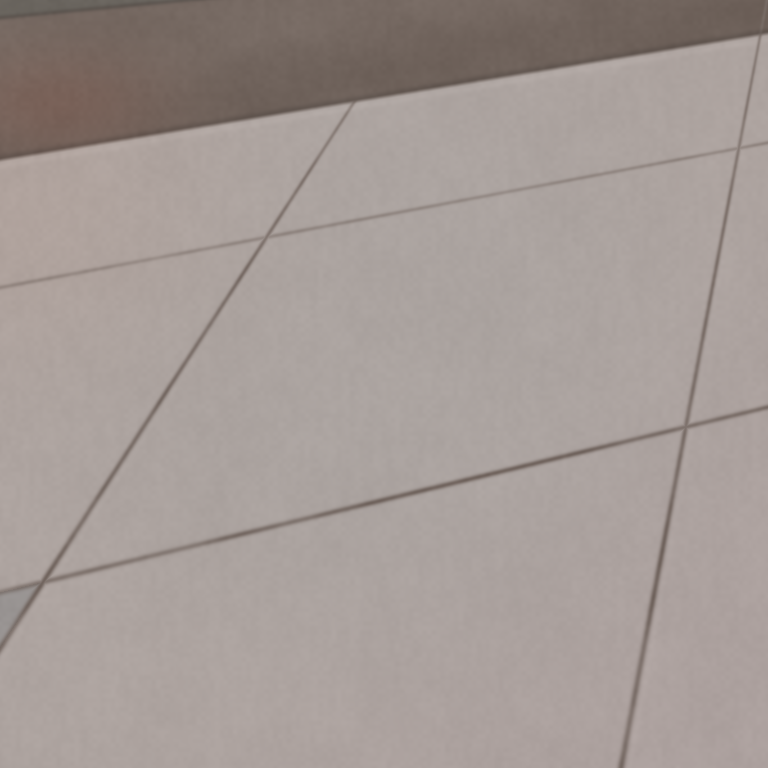
A WebGL 2 fragment shader for this texture:

```glsl
#version 300 es
precision highp float;

uniform vec2 u_resolution;
out vec4 outColor;

// Corners of the central tile, in canvas units
#define TILE_SW vec2(0.056, 0.242)
#define TILE_SE vec2(0.893, 0.444)
#define TILE_NE vec2(0.962, 0.807)
#define TILE_NW vec2(0.347, 0.691)
// Half widths of the grout at the bottom and top of the canvas
#define GROUT_NEAR 0.0040
#define GROUT_FAR 0.0019
// Height at the left and slope of the wall base
#define WALL_BASE vec2(0.791, 0.165)
#define TILE_COLOR vec3(0.679, 0.641, 0.625)
#define GROUT_COLOR vec3(0.43, 0.38, 0.355)
#define WALL_COLOR vec3(0.432, 0.382, 0.354)
#define BLUSH_COLOR vec3(0.49, 0.375, 0.335)
#define GRAIN 0.014

float hash(vec2 p) {
  return fract(sin(dot(p, vec2(127.1, 311.7))) * 43758.5453);
}

float noise(vec2 p) {
  vec2 i = floor(p), f = fract(p);
  f = f * f * (3.0 - 2.0 * f);
  return mix(mix(hash(i), hash(i + vec2(1, 0)), f.x),
             mix(hash(i + vec2(0, 1)), hash(i + vec2(1, 1)), f.x), f.y);
}

float fbm(vec2 p) {
  float sum = 0.0, weight = 0.5;
  for (int i = 0; i < 4; i++) {
    sum += weight * noise(p);
    p = p * 2.03 + 17.0;
    weight *= 0.5;
  }
  return sum / 0.9375;
}

float cross2(vec2 a, vec2 b) { return a.x * b.y - a.y * b.x; }

// Projective map from the unit square to the central tile
mat3 tileToCanvas() {
  vec2 s = TILE_SW - TILE_SE + TILE_NE - TILE_NW;
  vec2 d1 = TILE_SE - TILE_NE, d2 = TILE_NW - TILE_NE;
  float g = cross2(s, d2) / cross2(d1, d2);
  float h = cross2(d1, s) / cross2(d1, d2);
  return mat3(vec3(TILE_SE - TILE_SW + g * TILE_SE, g),
              vec3(TILE_NW - TILE_SW + h * TILE_NW, h),
              vec3(TILE_SW, 1.0));
}

// Soft bell-shaped line around distance zero
float stroke(float dist, float halfWidth) {
  float d = dist / max(halfWidth, 0.6 / u_resolution.y);
  return exp(-0.8 * d * d);
}

vec3 floorColor(vec2 p, vec2 cell, vec2 dist) {
  vec3 color = TILE_COLOR + 0.004 * (hash(cell + 3.0) - 0.5);
  // Cool centre, warm upper left, rosy lower right
  float cool = 1.0 - smoothstep(0.1, 0.6, length(p - vec2(0.5, 0.55)));
  color += cool * vec3(-0.007, 0.001, 0.003);
  vec2 q = (p - vec2(0.02, 0.72)) / vec2(0.3, 0.2);
  color += exp(-dot(q, q)) * vec3(0.010, -0.005, -0.012);
  color += smoothstep(0.0, 1.0, p.x - p.y) * vec3(-0.005, -0.012, -0.006);
  // Shaded tile in the lower left
  if (cell.x < 0.0 && cell.y < 0.0) color -= vec3(0.08, 0.06, 0.05);
  // Grout, thinner and fainter with distance, unevenly worn along its length
  float halfWidth = mix(GROUT_NEAR, GROUT_FAR, p.y);
  float wear = 0.72 + 0.28 * smoothstep(0.2, 0.8, fbm(p * 16.0));
  float across = stroke(dist.y, halfWidth) * mix(1.0, 0.55, smoothstep(0.45, 0.7, p.y));
  across *= mix(0.75, 1.0, smoothstep(0.1, 0.5, p.x));
  float along = stroke(dist.x, halfWidth) * mix(1.0, 0.78, smoothstep(0.4, 0.9, p.y));
  // Faint pale lip beside the near joints
  color += 0.012 * stroke(dist.x - 2.6 * halfWidth, halfWidth) * (1.0 - p.y);
  vec3 grout = GROUT_COLOR + 0.03 * smoothstep(0.4, 0.9, p.y);
  return mix(color, grout, max(across, along) * wear);
}

vec3 wallColor(vec2 p, float above, float seamDist) {
  vec3 color = WALL_COLOR + 0.032 * smoothstep(0.02, 0.13, above);
  color += 0.04 * (fbm(p * vec2(9.0, 22.0)) - 0.5);
  // Reddish reflection at the left
  vec2 q = (p - vec2(0.07, 0.865)) / vec2(0.14, 0.07);
  color = mix(color, BLUSH_COLOR, 0.65 * exp(-dot(q, q)));
  // Grey band above a dark ledge
  float ledge = p.y - 0.977 - 0.095 * p.x;
  color = mix(color, vec3(0.42, 0.4, 0.375), smoothstep(-0.005, 0.005, ledge));
  color *= 1.0 - 0.15 * stroke(ledge, 0.003);
  // Seam continuing up the right side
  float seam = stroke(seamDist, 0.002) * step(0.8, p.x);
  return mix(color, vec3(0.53, 0.49, 0.47), 0.4 * seam);
}

void main() {
  vec2 p = gl_FragCoord.xy / u_resolution;
  vec3 h = inverse(tileToCanvas()) * vec3(p, 1.0);
  vec2 tile = h.xy / h.z;

  // Signed distance to the nearest joints, in canvas units
  vec2 dx = dFdx(tile) * u_resolution.x, dy = dFdy(tile) * u_resolution.y;
  vec2 dist = (tile - round(tile)) / max(sqrt(dx * dx + dy * dy), vec2(1e-4));

  // Floor below, wall above, with a shadow and pale rim where they meet
  float above = p.y - WALL_BASE.x - WALL_BASE.y * p.x;
  vec3 ground = floorColor(p, floor(tile), dist);
  ground += 0.02 * stroke(above + 0.007, 0.004);
  vec3 wall = wallColor(p, above, dist.x);
  wall *= 1.0 - 0.12 * stroke(above - 0.003, 0.004);
  vec3 color = mix(ground, wall, smoothstep(-0.0035, 0.0035, above));

  // Broad mottling, soft vertical streaks and fine grain
  color += GRAIN * (fbm(p * 14.0) - 0.5) * 1.5;
  color += GRAIN * (noise(p * vec2(120.0, 45.0)) - 0.5) * 0.8;
  color += GRAIN * (noise(p * 170.0) - 0.5);
  outColor = vec4(color, 1.0);
}
```
